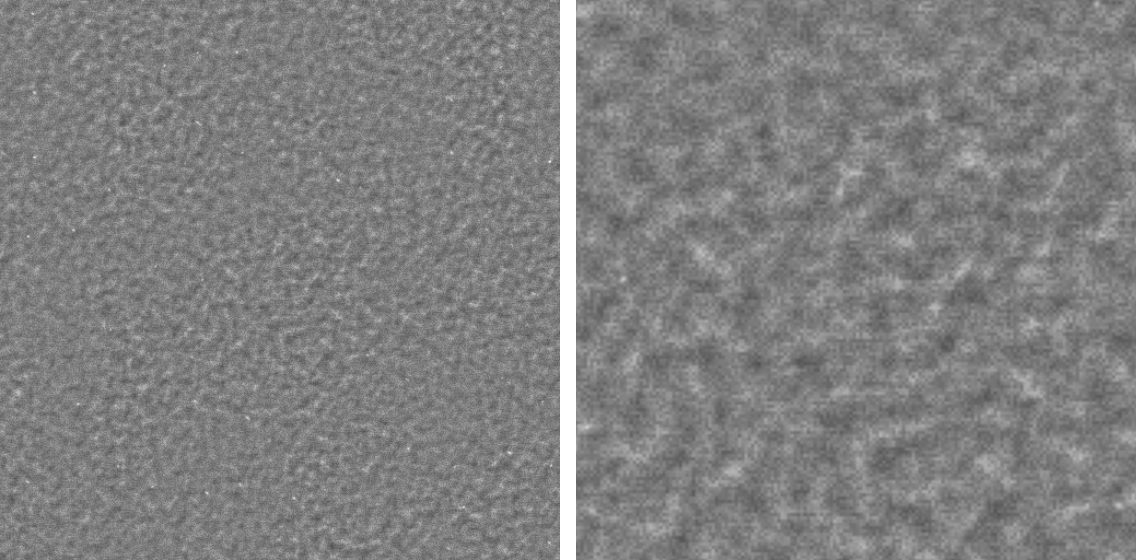
Left: the whole. Right: its middle third, enlarged.
Write a Shadertoy shader that draws this texture.

```glsl
// Fine grey pitted surface: small rounded bumps lit from above, under a crisp grain.
// Tone mixes the height of gradient noise with its slope toward the light; its strength
// drifts in patches. Short level streaks and rare bright specks lie on top.

const float BASE_GREY = 0.494;
const vec2 LIGHT_DIR = vec2(-0.45, 0.89);
const float BUMP_FREQ = 57.0;        // bumps across the canvas
const float LIGHT_REACH = 0.23;      // slope distance, in bumps
const float HEIGHT_SHARE = 0.95;
const float SLOPE_SHARE = 0.68;
const float RELIEF_GAIN = 0.12;
const float CREST_GAIN = 0.06;
const float PATCH_FREQ = 9.0;
const float GRAIN_FREQ = 512.0;
const float GRAIN_GAIN = 0.135;
const float STREAK_FREQ = 80.0;
const float STREAK_GAIN = 0.045;
const float SPECK_CELLS = 13.0;
const float SPECK_SHARE = 0.4;
const float SPECK_RADIUS = 0.0045;
const float SPECK_GAIN = 0.38;

// Integer hash of a cell, giving two values in 0..1
vec2 hash2(vec2 cell, uint seed) {
    uvec2 v = uvec2(ivec2(cell)) * 1664525u + 1013904223u + seed * 747796405u;
    v.x += v.y * 1664525u;
    v.y += v.x * 1664525u;
    v ^= v >> 16u;
    v.x += v.y * 1664525u;
    v.y += v.x * 1664525u;
    v ^= v >> 16u;
    return vec2(v & 65535u) / 65535.0;
}

// Smooth noise in 0..1
float valueNoise(vec2 p, uint seed) {
    vec2 i = floor(p), f = fract(p);
    f = f * f * (3.0 - 2.0 * f);
    float low = mix(hash2(i, seed).x, hash2(i + vec2(1, 0), seed).x, f.x);
    float high = mix(hash2(i + vec2(0, 1), seed).x, hash2(i + vec2(1, 1), seed).x, f.x);
    return mix(low, high, f.y);
}

float cornerSlope(vec2 cell, vec2 offset, uint seed) {
    float angle = 6.2832 * hash2(cell, seed).x;
    return dot(vec2(cos(angle), sin(angle)), offset);
}

// Gradient noise around zero
float gradientNoise(vec2 p, uint seed) {
    vec2 i = floor(p), f = fract(p);
    vec2 w = f * f * f * (f * (f * 6.0 - 15.0) + 10.0);
    float low = mix(cornerSlope(i, f, seed),
                    cornerSlope(i + vec2(1, 0), f - vec2(1, 0), seed), w.x);
    float high = mix(cornerSlope(i + vec2(0, 1), f - vec2(0, 1), seed),
                     cornerSlope(i + vec2(1, 1), f - vec2(1, 1), seed), w.x);
    return mix(low, high, w.y);
}

// Two turned octaves hide the noise lattice
float bumpHeight(vec2 p) {
    const mat2 turn = mat2(0.8, 0.6, -0.6, 0.8);
    return gradientNoise(turn * p, 1u) + 0.45 * gradientNoise(p * 1.93 + 17.0, 2u);
}

// Height breaks the long ridges that slope alone would draw
float bumpRelief(vec2 uv) {
    vec2 p = uv * BUMP_FREQ;
    p += 0.25 * vec2(gradientNoise(p * 0.6, 3u), gradientNoise(p * 0.6, 4u));
    vec2 reach = LIGHT_DIR * LIGHT_REACH;
    float slope = bumpHeight(p - reach) - bumpHeight(p + reach);
    return HEIGHT_SHARE * bumpHeight(p) + SLOPE_SHARE * slope;
}

// Scattered bright points, kept inside their cells
float specks(vec2 uv) {
    vec2 cell = floor(uv * SPECK_CELLS);
    vec2 place = hash2(cell, 5u), kind = hash2(cell, 6u);
    vec2 offset = uv - (cell + 0.15 + 0.7 * place) / SPECK_CELLS;
    offset.x += 1.2 * (kind.y - 0.5) * offset.y;
    float radius = SPECK_RADIUS * mix(0.6, 1.1, kind.y);
    float glow = exp(-2.5 * dot(offset, offset) / (radius * radius));
    return glow * step(kind.x, SPECK_SHARE) * mix(0.3, 1.0, place.x);
}

void mainImage(out vec4 fragColor, in vec2 fragCoord) {
    vec2 uv = fragCoord / iResolution.y;

    // Bumps with brighter crests, a little stronger in some patches
    float patchStrength = 0.75 + 0.5 * valueNoise(uv * PATCH_FREQ, 7u);
    float relief = bumpRelief(uv) * patchStrength;
    float grey = BASE_GREY + RELIEF_GAIN * relief;
    grey += CREST_GAIN * smoothstep(0.4, 1.0, relief);

    // Crisp grain and short level streaks
    float grain = valueNoise(uv * GRAIN_FREQ - 0.5, 8u) - 0.5;
    float streak = valueNoise(uv * vec2(STREAK_FREQ, GRAIN_FREQ) - 0.5, 9u) - 0.5;
    grey += GRAIN_GAIN * grain * (0.85 + 0.4 * smoothstep(-0.3, 0.6, relief));
    grey += STREAK_GAIN * streak * patchStrength;

    grey += SPECK_GAIN * specks(uv);
    fragColor = vec4(vec3(clamp(grey, 0.0, 1.0)), 1.0);
}
```
